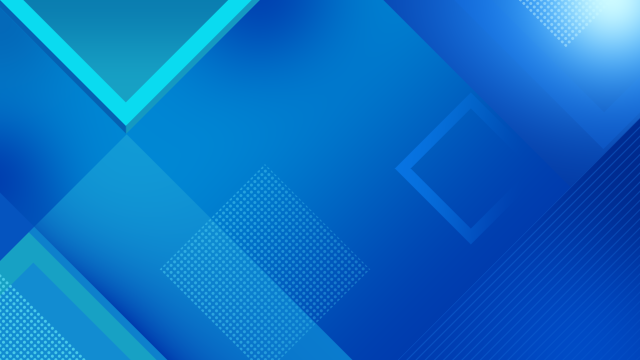
Write a Shadertoy shader that draws this background.

```glsl
const vec3 DEEP = vec3(0.00, 0.23, 0.68);
const vec3 NAVY = vec3(0.00, 0.15, 0.53);
const vec3 SKY = vec3(0.00, 0.53, 0.83);
const vec3 AZURE = vec3(0.12, 0.55, 0.98);
const vec3 TEAL = vec3(0.09, 0.63, 0.77);
const vec3 CYAN = vec3(0.04, 0.86, 0.94);
const vec3 PALE = vec3(0.80, 0.98, 1.00);

// Diagonal edges: x is the falling coordinate, y the rising one
const vec2 CHEVRON_TIP = vec2(0.699, 0.0);
const vec2 CHEVRON_RIM = vec2(0.722, -0.021);
const float CHEVRON_WIDTH = 0.065;
const vec2 CROSSING = vec2(0.725, -0.535);
const float RIGHT_EDGE = 1.065;
const float CORNER_EDGE = 2.105;

const vec2 LIGHT_POS = vec2(1.70, -0.01);
const vec2 DIAMOND_POS = vec2(1.308, 0.468);
const vec2 DOT_FIELD_POS = vec2(0.736, 0.748);
const float DIAMOND_RADIUS = 0.211;
const float DIAMOND_WIDTH = 0.044;
const float DOT_FIELD_RADIUS = 0.292;
const float DOT_PITCH = 0.0194;
const float DOT_SIZE = 0.0058;
const float STRIPE_PITCH = 0.0255;

float cover(float d) {
    float w = 1.0 / iResolution.y;
    return smoothstep(-w, w, d);
}

float glow(vec2 p, vec2 center, float radius) {
    vec2 d = (p - center) / radius;
    return exp(-dot(d, d));
}

// Downward-pointing corner in diagonal coordinates
float wedge(vec2 diag, vec2 tip) {
    return cover(tip.x - diag.x) * cover(diag.y - tip.y);
}

float diamond(vec2 p, vec2 center, float radius) {
    vec2 d = abs(p - center);
    return cover(radius - d.x - d.y);
}

float dots(vec2 diag) {
    vec2 cell = (fract(diag / DOT_PITCH) - 0.5) * DOT_PITCH;
    return cover(DOT_SIZE - length(cell));
}

vec3 centerPanel(vec2 p, vec2 diag) {
    vec3 c = mix(SKY, DEEP, smoothstep(0.9, 2.2, diag.x));
    c = mix(c, DEEP, 0.9 * glow(p, vec2(0.72, -0.03), 0.23));
    // Outlined diamond, fading to the right
    float ring = diamond(p, DIAMOND_POS, DIAMOND_RADIUS)
               - diamond(p, DIAMOND_POS, DIAMOND_RADIUS - DIAMOND_WIDTH);
    float fade = 1.0 - smoothstep(1.09, 1.46, p.x);
    return mix(c, vec3(0.03, 0.46, 0.90), ring * fade * 0.9);
}

vec3 lightPanel(vec2 p, vec2 diag) {
    vec2 stretched = vec2(p.x, p.y * 1.6);
    vec3 c = mix(vec3(0.0, 0.20, 0.62), AZURE, glow(stretched, LIGHT_POS, 0.55));
    float band = wedge(diag, vec2(2.09, 1.262)) - wedge(diag, vec2(1.99, 1.366));
    c = mix(c, vec3(0.06, 0.43, 0.92), band * 0.25);
    c = mix(c, vec3(0.32, 0.74, 1.0), 0.75 * glow(p, LIGHT_POS, 0.25));
    c = mix(c, PALE, glow(p, LIGHT_POS, 0.15));
    float field = wedge(diag, vec2(1.708, 1.44));
    return mix(c, PALE, field * dots(diag) * 0.45);
}

vec3 stripedPanel(vec2 p, vec2 diag) {
    vec3 c = mix(DEEP, NAVY, 0.9 * glow(p, vec2(1.82, 0.50), 0.32));
    c = mix(c, vec3(0.0, 0.31, 0.80), 0.8 * glow(p, vec2(1.60, 0.98), 0.28));
    float offset = abs(fract((diag.x - CORNER_EDGE) / STRIPE_PITCH + 0.5) - 0.5);
    float stripe = cover(0.0022 - offset * STRIPE_PITCH);
    float fade = 1.0 - smoothstep(2.2, 2.8, diag.x);
    return mix(c, vec3(0.08, 0.43, 0.85), stripe * (0.12 + 0.3 * fade));
}

vec3 leftPanel(vec2 p) {
    vec3 c = mix(SKY, DEEP, 0.95 * glow(p, vec2(-0.03, 0.50), 0.19));
    c = mix(c, vec3(0.02, 0.36, 0.68), 0.7 * glow(p, vec2(0.0, 0.06), 0.2));
    return mix(c, DEEP, 0.5 * glow(p, vec2(0.10, 0.64), 0.13));
}

vec3 bandPanel(vec2 diag) {
    vec3 c = mix(vec3(0.07, 0.61, 0.84), vec3(0.04, 0.49, 0.81),
                 smoothstep(0.75, 1.8, diag.x));
    float shade = exp(-max(diag.y - CROSSING.y, 0.0) / 0.14);
    return mix(c, DEEP, shade * mix(0.6, 1.0, smoothstep(0.75, 1.3, diag.x)));
}

vec3 cornerPanel(vec2 diag) {
    vec3 c = mix(TEAL, vec3(0.05, 0.50, 0.80), cover(diag.y + 0.565));
    float inner = cover(diag.x - 0.822) * cover(-0.637 - diag.y);
    c = mix(c, vec3(0.07, 0.55, 0.82), inner);
    return mix(c, vec3(0.32, 0.83, 0.93), dots(diag) * cover(-0.759 - diag.y) * 0.85);
}

void mainImage(out vec4 fragColor, in vec2 fragCoord) {
    vec2 p = fragCoord / iResolution.y;
    p.y = 1.0 - p.y;
    vec2 diag = vec2(p.x + p.y, p.x - p.y);

    // Large panels, from right to left
    vec3 color = centerPanel(p, diag);
    color = mix(color, lightPanel(p, diag), cover(diag.y - RIGHT_EDGE));
    color = mix(color, stripedPanel(p, diag), cover(diag.x - CORNER_EDGE));
    vec3 lower = mix(leftPanel(p), bandPanel(diag), cover(diag.x - CROSSING.x));
    color = mix(color, lower, cover(CHEVRON_RIM.y - diag.y));
    vec3 corner = mix(vec3(0.02, 0.33, 0.75), cornerPanel(diag), cover(diag.x - CROSSING.x));
    color = mix(color, corner, cover(CROSSING.y - diag.y));

    // Dotted diamond across the middle
    float field = diamond(p, DOT_FIELD_POS, DOT_FIELD_RADIUS);
    float strength = mix(0.65, 0.35, smoothstep(0.5, 1.0, p.x));
    color = mix(color, vec3(0.25, 0.75, 0.92), field * dots(diag) * strength);

    // Chevron: shaded rim, bright arms, teal interior
    vec3 rim = mix(vec3(0.02, 0.38, 0.70), vec3(0.08, 0.60, 0.76), cover(p.x - 0.35));
    color = mix(color, rim, wedge(diag, CHEVRON_RIM));
    color = mix(color, CYAN, wedge(diag, CHEVRON_TIP));
    vec3 interior = mix(vec3(0.04, 0.49, 0.69), TEAL, smoothstep(-0.02, 0.25, p.y));
    vec2 innerTip = CHEVRON_TIP + vec2(-CHEVRON_WIDTH, CHEVRON_WIDTH);
    color = mix(color, interior, wedge(diag, innerTip));

    fragColor = vec4(color, 1.0);
}
```
